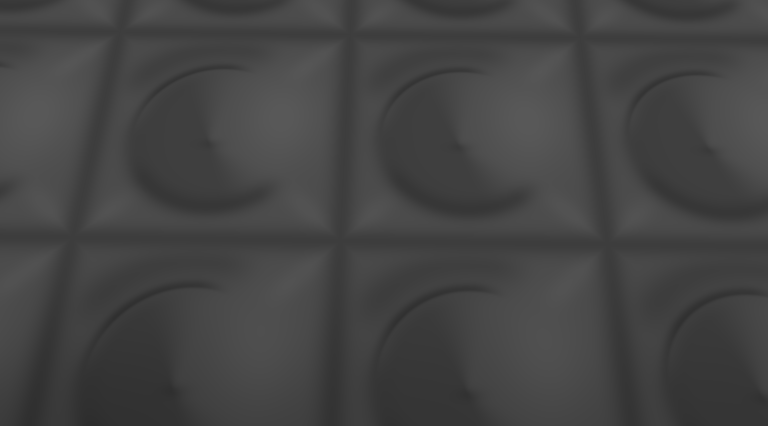
Give the GLSL for this pattern, as a Shadertoy shader.

```glsl
#define ROW_ORIGIN 0.082   // height of the first seam, measured downwards
#define COLUMN_ORIGIN 0.822
#define CELL_WIDTH 0.54
#define WIDENING 0.182     // growth of the cells towards the viewer
#define ROW_DENSITY 1.2985
#define SEAM_WIDTH 0.045
#define DISC_CENTER vec2(0.48, 0.53)
#define DISC_RADIUS 0.34
#define APEX vec2(0.45, 0.56)
#define PAD_GREY 0.283

float bell(float x, float width) {
    x /= width;
    return exp(-x * x);
}

// Perspective from canvas to cell units, with v pointing down
vec2 tiltedGrid(vec2 p) {
    float depth = p.y - ROW_ORIGIN - 0.013 * (p.x - COLUMN_ORIGIN);
    float scale = CELL_WIDTH + WIDENING * depth;
    float column = p.x - COLUMN_ORIGIN + 0.0485 * depth;
    return vec2(1.0 + column / scale, ROW_DENSITY * depth / scale);
}

// Conical hollow: dark on the left, lit on the right
float hollowShade(vec2 cell, float r) {
    vec2 fromApex = cell - APEX;
    float apexDist = length(fromApex);
    float facing = dot(fromApex, vec2(0.92, -0.38)) / (apexDist + 0.025);
    float lit = smoothstep(-0.12, 0.65, facing);
    float inside = 1.0 - smoothstep(0.27, 0.38, r);
    float shade = inside * mix(-0.05, 0.002, lit);
    shade += 0.05 * bell(length((cell - vec2(0.74, 0.44)) * vec2(1.0, 0.75)), 0.19);
    float hook = bell(length((fromApex - vec2(0.02, 0.015)) * vec2(0.7, 1.5)), 0.035);
    return shade - 0.025 * hook;
}

// Open rim: a crisp crease above, a soft one below
float rimShade(vec2 dir, float r) {
    float closed = 1.0 - smoothstep(0.3, 0.68, dot(dir, vec2(0.96, -0.28)));
    float upper = smoothstep(0.1, -0.4, dir.y);
    float offset = r - DISC_RADIUS;
    float crisp = bell(offset, offset < 0.0 ? 0.009 : 0.022);
    float soft = bell(offset, 0.045);
    float leftFade = 1.0 - 0.5 * smoothstep(0.75, 1.0, -dir.x);
    return -closed * leftFade * mix(0.062 * soft, 0.06 * crisp + 0.008 * soft, upper);
}

float padShade(vec2 cell) {
    vec2 q = cell - DISC_CENTER;
    float r = length(q);
    vec2 dir = q / max(r, 0.001);
    vec2 border = min(cell, 1.0 - cell);
    float edge = min(border.x, border.y);
    float pad = smoothstep(0.0, 0.11, edge);

    // Wide shadow around the upper left of the disc
    float shadowSide = smoothstep(0.62, 0.9, dot(dir, vec2(-0.3, -0.95)));
    float shadow = shadowSide * bell(r - 0.445, 0.075);

    // Folds running into the corners
    float fold = bell(border.x - border.y, 0.07) * smoothstep(0.34, 0.5, r);

    float shade = 0.012 * pad - 0.042 * bell(edge, SEAM_WIDTH);
    shade += pad * (0.026 * fold * (1.0 - shadowSide) - 0.045 * shadow);
    return shade + pad * (hollowShade(cell, r) + rimShade(dir, r));
}

void mainImage(out vec4 fragColor, in vec2 fragCoord) {
    vec2 p = vec2(fragCoord.x, iResolution.y - fragCoord.y) / iResolution.y;
    float grey = PAD_GREY + padShade(fract(tiltedGrid(p)));

    // Light falls off towards the viewer, most of all at the lower left
    float falloff = smoothstep(0.5, 1.05, p.y);
    float leftSide = 1.0 - smoothstep(0.0, 1.1, p.x);
    grey *= 1.0 - falloff * (0.16 + 0.08 * leftSide);
    fragColor = vec4(vec3(grey), 1.0);
}
```
